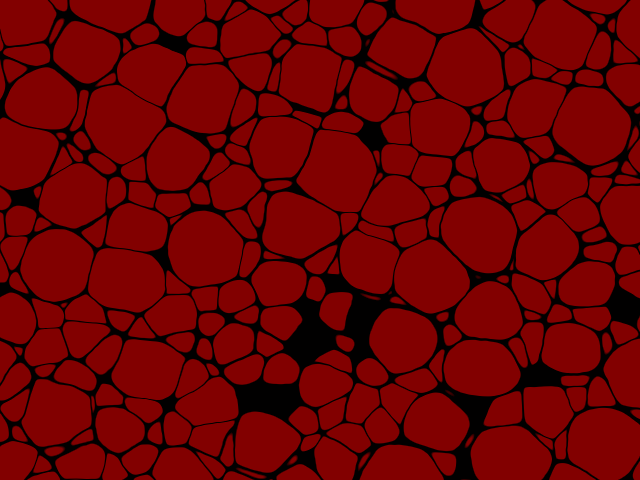
Give the GLSL for this pattern, as a Shadertoy shader.

```glsl
// Packed dark red mineral grains of mixed size, split by thin black seams and pores.

const vec3  GRAIN_COLOR = vec3(0.51, 0.0, 0.0);
const vec3  PORE_COLOR  = vec3(0.005, 0.0, 0.0);
const float CELLS       = 16.0;               // lattice cells per canvas height
const float STRETCH     = 1.08;               // horizontal elongation
const float JITTER      = 0.84;               // seed displacement within a cell
const vec2  LARGE_RADII = vec2(0.65, 1.38);   // in lattice cells
const vec2  SMALL_RADII = vec2(0.15, 0.72);
const vec2  HALF_GAP    = vec2(0.018, 0.046); // seam half widths
const vec2  ROUNDING    = vec2(0.028, 0.105); // corner softness per grain
const float PORE_CHANCE = 0.13;               // share of small grains left empty
const float BEND        = 0.16;               // slow waviness of the seams
const float ROUGHNESS   = 0.022;              // fine waviness of the seams

vec3 hash3(vec2 p) {
    vec3 q = fract(p.xyx * vec3(0.1031, 0.1030, 0.0973));
    q += dot(q, q.yxz + 33.33);
    return fract((q.xxy + q.yzz) * q.zyx);
}

// Smooth value noise with two centred components.
vec2 noise2(vec2 p) {
    vec2 i = floor(p), f = fract(p);
    f = f * f * (3.0 - 2.0 * f);
    vec2 low  = mix(hash3(i).xy, hash3(i + vec2(1, 0)).xy, f.x);
    vec2 high = mix(hash3(i + vec2(0, 1)).xy, hash3(i + vec2(1, 1)).xy, f.x);
    return mix(low, high, f.y) - 0.5;
}

// Every fifth lattice site may carry a large grain.
bool isLarge(vec2 id) {
    return mod(id.x + 2.0 * id.y, 5.0) < 0.5;
}

// Seed of a grain: centre in xy, radius in z.
vec3 grainSeed(vec2 id) {
    vec3 h = hash3(id + 71.0);
    vec2 range = isLarge(id) ? LARGE_RADII : SMALL_RADII;
    return vec3(id + 0.5 + JITTER * (h.xy - 0.5), mix(range.x, range.y, h.z));
}

float powerDistance(vec2 p, vec3 seed) {
    vec2 d = p - seed.xy;
    return dot(d, d) - seed.z * seed.z;
}

// Signed distance to the rounded outline of the grain at p, positive inside.
float grainDistance(vec2 p) {
    vec2 base = floor(p), ownId = base;
    float ownPower = 1e9;

    // Find the owner in the power diagram.
    for (int y = -2; y <= 2; y++)
    for (int x = -2; x <= 2; x++) {
        vec2 id = base + vec2(x, y);
        float power = powerDistance(p, grainSeed(id));
        if (power < ownPower) { ownPower = power; ownId = id; }
    }

    vec3 own = grainSeed(ownId);
    vec3 traits = hash3(ownId + 193.0);
    if (!isLarge(ownId) && traits.x < PORE_CHANCE) return -1.0;

    // Blend the distances to all straight borders into a rounded outline.
    float softness = mix(ROUNDING.x, ROUNDING.y, traits.y);
    float sum = 0.0;
    for (int y = -2; y <= 2; y++)
    for (int x = -2; x <= 2; x++) {
        vec2 id = base + vec2(x, y);
        if (id == ownId) continue;
        vec3 seed = grainSeed(id);
        float border = (powerDistance(p, seed) - ownPower)
                     / (2.0 * distance(seed.xy, own.xy));
        float h = hash3(id + ownId + 411.0).x;
        float gap = mix(HALF_GAP.x, HALF_GAP.y, h * h * h * h);
        sum += exp(-(border - gap) / softness);
    }
    return -softness * log(max(sum, 1e-20));
}

void mainImage(out vec4 fragColor, in vec2 fragCoord) {
    vec2 p = fragCoord / iResolution.y * CELLS;
    p.x /= STRETCH;
    p += 40.0;

    // Bend and roughen the seams.
    p += BEND * noise2(p * 1.3) + ROUGHNESS * noise2(p * 6.0 + 17.0);

    // Antialias over one pixel.
    float pixel = CELLS / iResolution.y;
    float coverage = clamp(grainDistance(p) / pixel + 0.5, 0.0, 1.0);
    fragColor = vec4(mix(PORE_COLOR, GRAIN_COLOR, coverage), 1.0);
}
```
